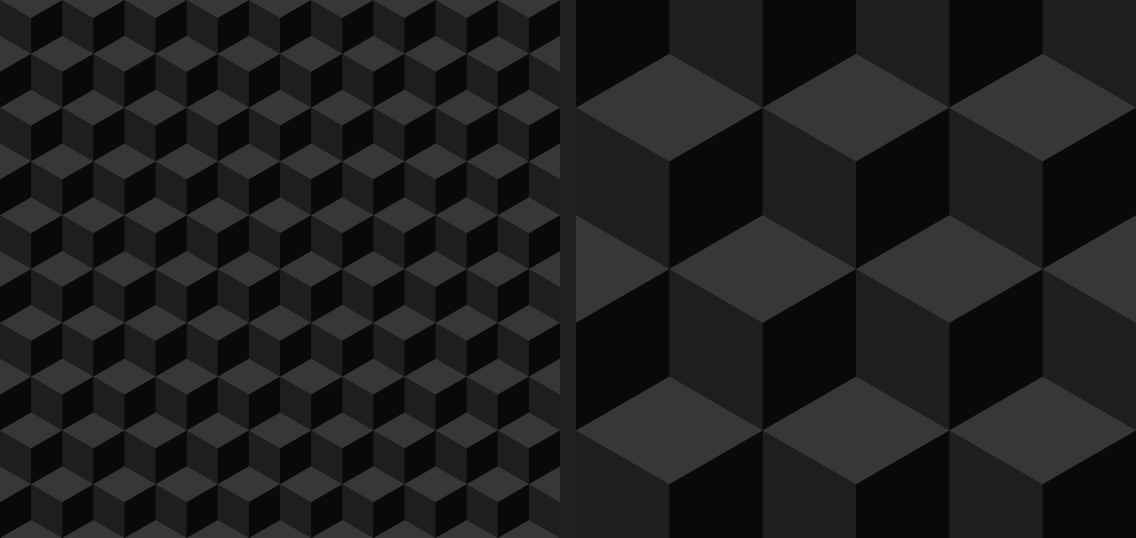
Left, the full canvas; right, a detail of the centre.
This pattern is drawn by a Shadertoy shader. Its source:

```glsl
const vec2 GRID = vec2(9.0, 10.0);   // cubes across, rows down (even, so it tiles)
const float SLOPE = 2.0 / 3.0;       // rise of a slanted edge, in grid units
const vec3 TOP_COLOR = vec3(0.216);
const vec3 LEFT_COLOR = vec3(0.118);
const vec3 RIGHT_COLOR = vec3(0.036);

// Wraps a value into a period centred on zero.
float wrapCentered(float value, float period) {
    return value - period * floor(value / period + 0.5);
}

// Antialiased coverage of the region where edge > 0.
float coverage(float edge, float width) {
    return clamp(edge / width + 0.5, 0.0, 1.0);
}

// Position relative to the nearest cube centre of one staggered set of rows.
vec2 cubeSpace(vec2 p, vec2 center) {
    vec2 q = p - center;
    return vec2(wrapCentered(q.x, 1.0), wrapCentered(q.y, 2.0));
}

// Hexagonal outline of a cube, positive inside.
float hexagonEdge(vec2 q) {
    return SLOPE * (1.0 - abs(q.x)) - abs(q.y);
}

// Three flat faces meeting at the cube centre.
vec3 shadeCube(vec2 q, float sideWidth, float slantWidth) {
    float rightEdge = 0.25 - abs(wrapCentered(q.x - 0.25, 1.0));
    float topEdge = q.y - SLOPE * abs(q.x);
    vec3 sides = mix(LEFT_COLOR, RIGHT_COLOR, coverage(rightEdge, sideWidth));
    return mix(sides, TOP_COLOR, coverage(topEdge, slantWidth));
}

void mainImage(out vec4 fragColor, in vec2 fragCoord) {
    vec2 pixel = GRID / iResolution.xy;
    vec2 p = fragCoord * pixel;
    float slantWidth = length(vec2(SLOPE * pixel.x, pixel.y));

    // Two interlocking sets of rows, shifted by half a cube.
    vec2 oddCube = cubeSpace(p, vec2(0.0, 2.0 / 3.0));
    vec2 evenCube = cubeSpace(p, vec2(0.5, -1.0 / 3.0));
    vec3 oddColor = shadeCube(oddCube, pixel.x, slantWidth);
    vec3 evenColor = shadeCube(evenCube, pixel.x, slantWidth);

    float oddMask = coverage(hexagonEdge(oddCube), slantWidth);
    fragColor = vec4(mix(evenColor, oddColor, oddMask), 1.0);
}
```
